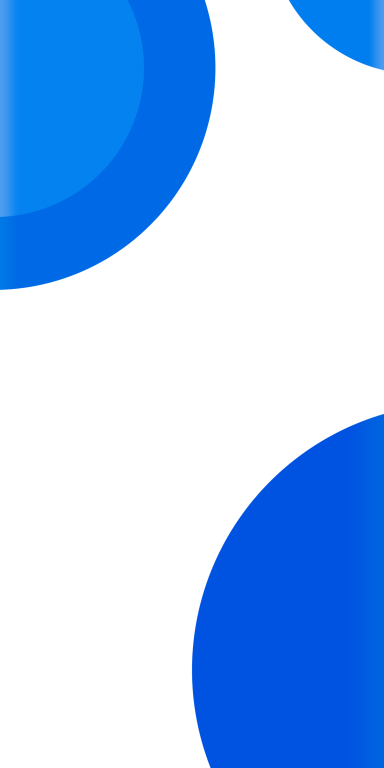
This background is drawn by a Shadertoy shader. Its source:

```glsl
// Discs: centre x, centre y, radius, in canvas widths
const vec3 OUTER_DISC = vec3(-0.017, 1.823, 0.578);
const vec3 INNER_DISC = vec3(-0.013, 1.823, 0.388);
const vec3 UPPER_DISC = vec3(1.0875, 2.195, 0.388);
const vec3 LOWER_DISC = vec3(1.195, 0.255, 0.695);

const vec3 PAPER = vec3(1.0);
const vec3 MID_BLUE = vec3(0.0, 0.41, 0.90);
const vec3 MID_BLUE_EDGE = vec3(0.0, 0.47, 0.90);
const vec3 SKY_BLUE = vec3(0.01, 0.51, 0.94);
const vec3 UPPER_BLUE = vec3(0.0, 0.49, 0.935);
const vec3 PALE_BLUE = vec3(0.30, 0.61, 0.94);
const vec3 DEEP_BLUE = vec3(0.0, 0.325, 0.88);
const vec3 DEEP_BLUE_EDGE = vec3(0.0, 0.39, 0.88);

// Widths of the tints along the side edges
const float LEFT_FADE = 0.055;
const float UPPER_FADE = 0.045;
const float LOWER_FADE = 0.10;

// Antialiased coverage of a disc
float discMask(vec2 p, vec3 disc) {
    float pixel = 1.0 / iResolution.x;
    float d = length(p - disc.xy) - disc.z;
    return 1.0 - smoothstep(-0.7 * pixel, 0.7 * pixel, d);
}

// Tint that is full at a side edge and fades inwards
float edgeTint(float distanceFromEdge, float width) {
    return 1.0 - smoothstep(0.0, width, distanceFromEdge);
}

void mainImage(out vec4 fragColor, in vec2 fragCoord) {
    vec2 p = fragCoord / iResolution.xy * vec2(1.0, 2.0);
    float leftTint = edgeTint(p.x, LEFT_FADE);
    float upperTint = edgeTint(1.0 - p.x, UPPER_FADE);
    float lowerTint = edgeTint(1.0 - p.x, LOWER_FADE);

    // Nested discs on the left
    vec3 color = PAPER;
    color = mix(color, mix(MID_BLUE, MID_BLUE_EDGE, leftTint), discMask(p, OUTER_DISC));
    color = mix(color, mix(SKY_BLUE, PALE_BLUE, leftTint), discMask(p, INNER_DISC));

    // Discs on the right
    color = mix(color, mix(UPPER_BLUE, PALE_BLUE, upperTint), discMask(p, UPPER_DISC));
    color = mix(color, mix(DEEP_BLUE, DEEP_BLUE_EDGE, lowerTint), discMask(p, LOWER_DISC));

    fragColor = vec4(color, 1.0);
}
```
